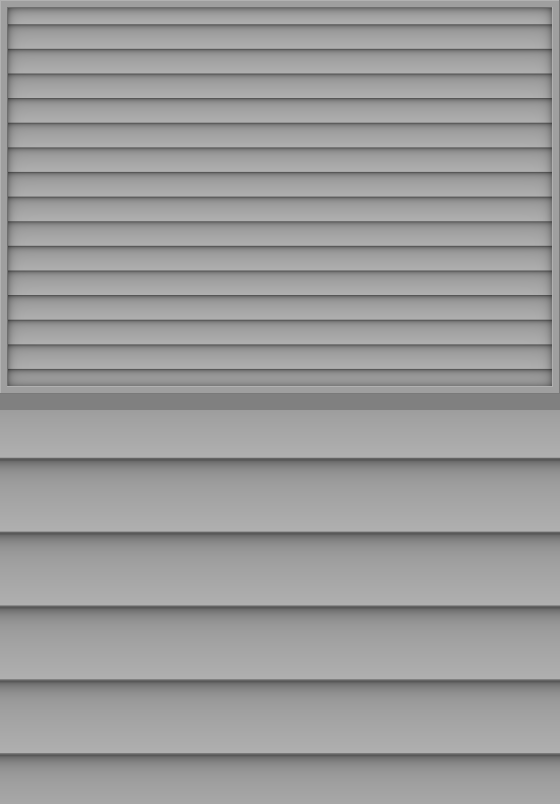
Top, the full canvas; bottom, a detail of the centre.
Write a WebGL 2 fragment shader that draws this pattern.

```glsl
#version 300 es
precision highp float;
// Grey louvre panel: horizontal slats inside a thin bevelled frame.
// Each slat is a vertical gradient with a shadow cast by the slat above;
// the frame is a distance band that also shades the rim of the panel.

uniform vec2 u_resolution;
out vec4 outColor;

// Lengths are fractions of the canvas height.
const float SLAT_COUNT = 16.0;
const float FRAME_WIDTH = 0.0204;
const float BEVEL_WIDTH = 0.0019;
const float SEAM_WIDTH = 0.0025;

const float SLAT_TOP = 0.59;
const float SLAT_BOTTOM = 0.69;
const float SEAM_GREY = 0.34;
const float FRAME_GREY = 0.625;
const float BEVEL_LIGHT = 0.72;
const float OUTER_DARK = 0.43;
const float INNER_DARK = 0.36;

const float CAST_STRENGTH = 0.40;
const float CAST_REACH = 0.10;     // fraction of one slat
const float RIM_STRENGTH = 0.30;
const float RIM_REACH = 0.0095;

// Coverage of the region where d is positive, smoothed over one pixel.
float coverage(float d, float pixel) {
    return clamp(0.5 + d / pixel, 0.0, 1.0);
}

float slatGrey(float depth, float pixel) {
    float row = depth * SLAT_COUNT;
    float t = fract(row);
    float grey = mix(SLAT_TOP, SLAT_BOTTOM, t);
    grey *= 1.0 - CAST_STRENGTH * exp(-t / CAST_REACH);

    // Dark seam where one slat overlaps the next.
    float seamDistance = min(t, 1.0 - t) / SLAT_COUNT;
    float seam = coverage(0.5 * SEAM_WIDTH - seamDistance, pixel);
    return mix(grey, SEAM_GREY, 0.85 * seam);
}

float rimShade(float d) {
    return 1.0 - RIM_STRENGTH * exp(-max(d, 0.0) / RIM_REACH);
}

void main() {
    float pixel = 1.0 / u_resolution.y;
    vec2 size = vec2(u_resolution.x * pixel, 1.0);
    vec2 p = gl_FragCoord.xy * pixel;

    // Distances to the nearest canvas sides.
    vec2 side = min(p, size - p);
    float edge = min(side.x, side.y);
    bool upperLeft = min(p.x, size.y - p.y) < min(size.x - p.x, p.y);

    // Slats, shaded towards the frame.
    vec2 inset = side - FRAME_WIDTH;
    float panel = slatGrey(size.y - p.y, pixel);
    panel *= rimShade(inset.x) * rimShade(inset.y);

    // Frame with light and dark lines on its outer and inner edges.
    float outerGrey = upperLeft ? BEVEL_LIGHT : OUTER_DARK;
    float innerGrey = upperLeft ? INNER_DARK : BEVEL_LIGHT;
    float frame = mix(outerGrey, FRAME_GREY, coverage(edge - BEVEL_WIDTH, pixel));
    frame = mix(frame, innerGrey, coverage(edge - FRAME_WIDTH + BEVEL_WIDTH, pixel));

    float grey = mix(frame, panel, coverage(edge - FRAME_WIDTH, pixel));
    outColor = vec4(vec3(grey), 1.0);
}
```
